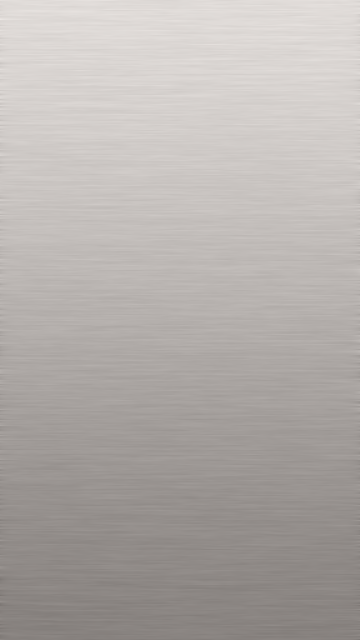
Write a WebGL 1 fragment shader that draws this texture.

```glsl
precision highp float;
// Brushed metal sheet: a warm grey vertical gradient, light at the top,
// covered by fine horizontal streaks made of stretched value noise,
// with stronger short streaks along the left and right edges.

uniform vec2 u_resolution;

const vec3 TOP_COLOR = vec3(0.878, 0.860, 0.848);
const vec3 BOTTOM_COLOR = vec3(0.532, 0.511, 0.499);
const float GRADIENT_EASE = 0.45;    // 0 = linear, 1 = smoothstep

// Lengths are in units of the canvas height.
const float STREAK_ROWS = 512.0;
const float LONGEST_STREAK = 0.10;
const float STREAK_CONTRAST = 0.072;
const float BROAD_ROWS = 70.0;
const float BROAD_LENGTH = 0.10;
const float BROAD_CONTRAST = 0.004;
const float EDGE_WIDTH = 0.008;
const float EDGE_CONTRAST = 0.10;
const float EDGE_SHADE = 0.008;

float hash(vec2 p) {
  vec3 q = fract(p.xyx * 0.1031);
  q += dot(q, q.yzx + 33.33);
  return fract((q.x + q.y) * q.z);
}

// Noise along one row, shifted so that neighbouring rows do not line up.
float rowNoise(float x, float row, float seed) {
  x += 20.0 * hash(vec2(row, seed + 7.0));
  float cell = floor(x);
  float t = smoothstep(0.0, 1.0, x - cell);
  vec2 key = vec2(cell + 31.0 * seed, row + 57.0 * seed);
  return mix(hash(key), hash(key + vec2(1.0, 0.0)), t) - 0.5;
}

// Stretched noise whose rows blend smoothly into each other.
float streakNoise(vec2 p, float rows, float len, float seed) {
  float y = p.y * rows - 0.5;
  float row = floor(y);
  float t = smoothstep(0.0, 1.0, y - row);
  float x = p.x / len;
  return mix(rowNoise(x, row, seed), rowNoise(x, row + 1.0, seed), t);
}

// Fine streaks of several lengths.
float brushing(vec2 p) {
  float sum = 0.0;
  float len = LONGEST_STREAK;
  float weight = 0.36;
  for (int i = 0; i < 4; i++) {
    sum += weight * streakNoise(p, STREAK_ROWS, len, float(i) + 1.0);
    len *= 0.5;
    weight *= 0.75;
  }
  return sum;
}

void main() {
  vec2 p = gl_FragCoord.xy / u_resolution.y;
  float width = u_resolution.x / u_resolution.y;

  // Base gradient
  float ramp = mix(p.y, smoothstep(0.0, 1.0, p.y), GRADIENT_EASE);
  vec3 color = mix(BOTTOM_COLOR, TOP_COLOR, ramp);

  // Brushed grain and faint broad unevenness
  float grain = STREAK_CONTRAST * brushing(p);
  grain += BROAD_CONTRAST * streakNoise(p, BROAD_ROWS, BROAD_LENGTH, 6.0);

  // Stronger streaks and a slight shade at the side edges
  float edge = exp(-min(p.x, width - p.x) / EDGE_WIDTH);
  grain += edge * EDGE_CONTRAST * streakNoise(p, STREAK_ROWS, LONGEST_STREAK, 8.0);
  grain -= edge * EDGE_SHADE;

  gl_FragColor = vec4(color + grain, 1.0);
}
```
